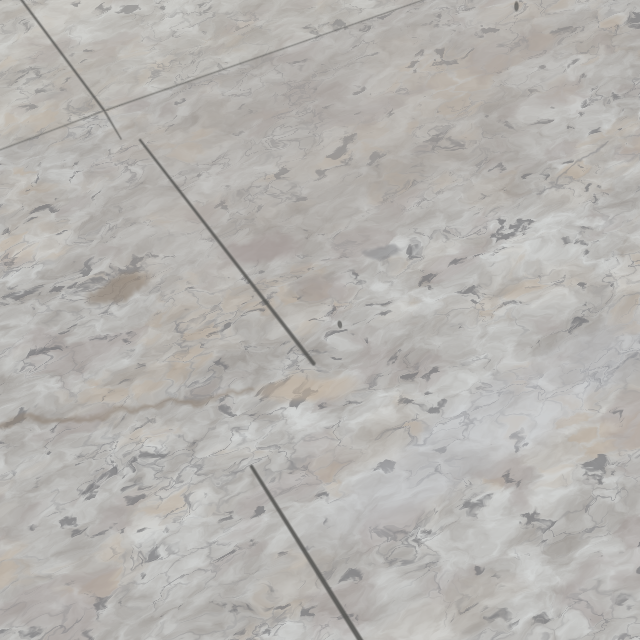
Give the GLSL for this texture, as a WebGL 1 fragment shader.

```glsl
precision highp float;
// Pale weathered stone slabs seen at a slant, with broken dark seams.
// Layered noise and soft warped cells mottle the stone along its grain,
// ridged noise draws veins, distance functions place seams and stains.
uniform vec2 u_resolution;

const vec3 SHADE = vec3(0.59, 0.57, 0.55);
const vec3 PALE = vec3(0.80, 0.805, 0.80);
const vec3 BEIGE = vec3(0.75, 0.69, 0.62);
const vec3 MAUVE = vec3(0.63, 0.59, 0.58);
const vec3 BROWN = vec3(0.56, 0.51, 0.46);
const vec3 FROST = vec3(0.77, 0.78, 0.80);
const vec3 VEIN = vec3(0.52, 0.52, 0.53);
const vec3 SEAM = vec3(0.33, 0.33, 0.32);

vec2 hash2(vec2 p) {
  vec3 h = fract(p.xyx * vec3(0.1031, 0.1030, 0.0973));
  h += dot(h, h.yzx + 33.33);
  return fract((h.xx + h.yz) * h.zy);
}

vec2 rotate(vec2 p, float a) {
  float c = cos(a), s = sin(a);
  return vec2(c * p.x + s * p.y, c * p.y - s * p.x);
}

float valueNoise(vec2 p) {
  vec2 i = floor(p), f = fract(p);
  f = f * f * (3.0 - 2.0 * f);
  float low = mix(hash2(i).x, hash2(i + vec2(1.0, 0.0)).x, f.x);
  float high = mix(hash2(i + vec2(0.0, 1.0)).x, hash2(i + 1.0).x, f.x);
  return mix(low, high, f.y);
}

float fbm(vec2 p) {
  float sum = 0.0, amp = 0.53;
  for (int i = 0; i < 4; i++) {
    sum += amp * valueNoise(p);
    p = rotate(p, 0.6) * 2.07 + 7.3;
    amp *= 0.5;
  }
  return sum;
}

// x: nearest distance, y: gap to the second nearest, zw: cell randoms
vec4 cellular(vec2 p) {
  vec2 base = floor(p), id = vec2(0.0);
  float near = 8.0, next = 8.0;
  for (int j = -1; j <= 1; j++) {
    for (int i = -1; i <= 1; i++) {
      vec2 cell = base + vec2(float(i), float(j));
      vec2 rnd = hash2(cell + 40.0);
      float d = length(cell + rnd - p);
      if (d < near) { next = near; near = d; id = rnd; }
      else next = min(next, d);
    }
  }
  return vec4(near, next - near, id);
}

// Thin line where the noise crosses its middle value
float ridge(vec2 p, float width) {
  return 1.0 - smoothstep(0.0, width, abs(fbm(p) - 0.5));
}

// Coverage of a stroke whose half width runs from w.x to w.y
float stroke(vec2 p, vec2 a, vec2 b, vec2 w, float soft) {
  vec2 ab = b - a;
  float t = clamp(dot(p - a, ab) / dot(ab, ab), 0.0, 1.0);
  float width = mix(w.x, w.y, t);
  return 1.0 - smoothstep(width - soft, width + soft, length(p - a - ab * t));
}

// Soft-edged tilted ellipse
float stain(vec2 p, vec2 center, vec2 radii, float angle) {
  return 1.0 - smoothstep(0.55, 1.15, length(rotate(p - center, angle) / radii));
}

vec3 stone(vec2 p) {
  // Slanted plane, stretched along the rising grain
  vec2 plane = (p - vec2(0.5, 0.0)) * (1.0 + 0.45 * p.y) + 2.0;
  vec2 q = rotate(plane, 0.48) * vec2(1.0, 1.8);
  q += 0.07 * (vec2(fbm(q * 9.0), fbm(q * 9.0 + 31.0)) - 0.5);
  q += 0.045 * (vec2(fbm(q * 30.0 + 5.0), fbm(q * 30.0 + 57.0)) - 0.5);

  // Soft pebbles fade into their neighbours at the rim
  vec4 pebble = cellular(q * 15.0);
  float body = smoothstep(0.0, 0.30, pebble.y);
  float cloud = fbm(q * 4.0 + 11.0) - 0.5;
  float mottle = fbm(q * 15.0 + 47.0) - 0.5;
  float fine = fbm(q * 42.0 + 3.0) - 0.5;
  float tone = 0.69 + 0.65 * cloud + 0.75 * mottle + 0.60 * fine
    + 0.22 * body * (pebble.z - 0.5);
  vec3 color = mix(SHADE, PALE, clamp(tone, 0.0, 1.1));

  // Warm pebbles and broad tints
  float warm = smoothstep(0.42, 0.68, fbm(q * 7.0 + 71.0));
  color = mix(color, BEIGE, warm * (0.15 + 0.40 * body * smoothstep(0.4, 0.9, pebble.w)));
  color = mix(color, MAUVE, 0.40 * smoothstep(0.56, 0.75, fbm(q * 8.0 + 90.0)));

  // Sparse broken veins and dark flecks
  float patchy = smoothstep(0.46, 0.68, fbm(q * 10.0 + 23.0));
  color = mix(color, VEIN, 0.55 * patchy * ridge(q * 13.0 + 61.0, 0.035));
  color = mix(color, VEIN, 0.30 * patchy * (1.0 - smoothstep(0.0, 0.12, pebble.y)));
  float fleck = smoothstep(0.68, 0.80, fbm(q * 24.0 + 83.0));
  return mix(color, VEIN * 0.9, 0.7 * fleck);
}

void main() {
  vec2 p = gl_FragCoord.xy / u_resolution;
  float px = 1.0 / min(u_resolution.x, u_resolution.y);
  float soft = max(px, 0.0022);
  vec2 rough = p + 0.035 * (vec2(fbm(p * 26.0), fbm(p * 26.0 + 19.0)) - 0.5);
  vec3 color = stone(p);

  // Broad tints: cream far slab, grey upper right, frosty lower right
  float far = smoothstep(-px, px, p.y - 0.766 - 0.357 * p.x);
  color = mix(color, vec3(0.78, 0.765, 0.73), 0.28 * far);
  color = mix(color, vec3(0.69, 0.67, 0.65), 0.40 * (1.0 - far) * stain(p, vec2(0.55, 0.80), vec2(0.50, 0.20), 0.4));
  color = mix(color, FROST, 0.40 * stain(rough, vec2(0.78, 0.34), vec2(0.36, 0.07), 0.55));

  // Stains, streak and crack
  color = mix(color, BROWN, 0.65 * stain(rough, vec2(0.19, 0.552), vec2(0.062, 0.021), 0.48));
  color = mix(color, MAUVE, 0.65 * stain(rough, vec2(0.41, 0.61), vec2(0.07, 0.025), 0.15));
  color = mix(color, BEIGE, 0.55 * stain(rough, vec2(0.48, 0.39), vec2(0.09, 0.022), 0.12));
  color = mix(color, VEIN, 0.55 * stain(rough, vec2(0.595, 0.606), vec2(0.023, 0.014), 0.0));
  color = mix(color, BROWN, 0.55 * stroke(rough, vec2(0.0, 0.338), vec2(0.39, 0.384), vec2(0.006, 0.003), 0.005));
  color = mix(color, VEIN, 0.60 * stroke(rough, vec2(0.835, 0.69), vec2(0.95, 0.78), vec2(0.0012), 0.002));
  color = mix(color, SEAM, 0.70 * stain(p, vec2(0.531, 0.493), vec2(0.004, 0.007), 0.2));
  color = mix(color, SEAM, 0.70 * stain(p, vec2(0.807, 0.99), vec2(0.004, 0.009), 0.0));

  // Seams widen toward the viewer
  float seam = 0.55 * stroke(p, vec2(-0.01, 0.762), vec2(0.163, 0.827), vec2(0.0010), soft);
  seam = max(seam, 0.60 * stroke(p, vec2(0.163, 0.827), vec2(0.67, 1.003), vec2(0.0012, 0.0005), soft));
  seam = max(seam, 0.80 * stroke(p, vec2(0.03, 1.005), vec2(0.163, 0.827), vec2(0.0018), soft));
  seam = max(seam, 0.70 * stroke(p, vec2(0.163, 0.827), vec2(0.189, 0.783), vec2(0.0018, 0.0010), soft));
  seam = max(seam, 0.84 * stroke(p, vec2(0.219, 0.781), vec2(0.490, 0.432), vec2(0.0018, 0.0030), soft));
  seam = max(seam, 0.88 * stroke(p, vec2(0.393, 0.271), vec2(0.566, -0.005), vec2(0.0026, 0.0040), soft));
  gl_FragColor = vec4(mix(color, SEAM, seam), 1.0);
}
```
